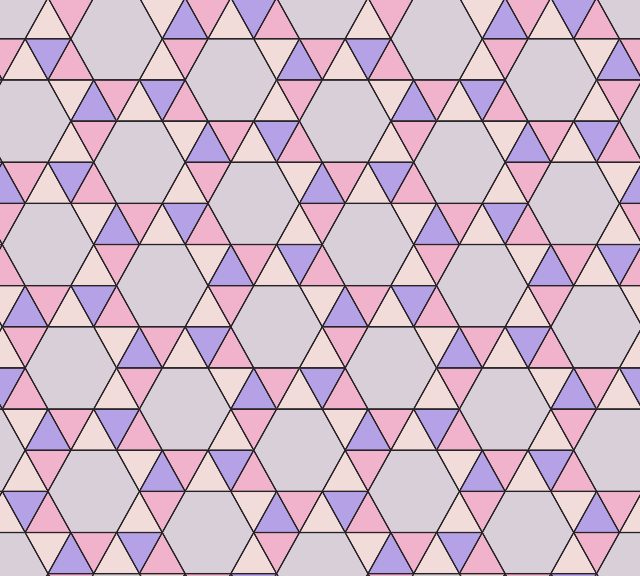
A WebGL 2 fragment shader for this pattern:

```glsl
#version 300 es
precision highp float;
// Snub trihexagonal tiling: gray hexagons ringed by pale, pink and violet triangles.
// A sheared triangular lattice is numbered modulo 7; each vertex numbered 0
// is the center of a hexagon, which swallows the six triangles around it.
uniform vec2 u_resolution;
out vec4 fragColor;

const vec3 HEX_GRAY = vec3(0.848, 0.810, 0.848);
const vec3 PALE = vec3(0.950, 0.862, 0.853);
const vec3 PINK = vec3(0.945, 0.702, 0.798);
const vec3 VIOLET = vec3(0.708, 0.630, 0.900);
const vec3 INK = vec3(0.150, 0.135, 0.145);

// Color of a triangle lying outside the hexagons
vec3 triangleColor(float number, bool pointsUp) {
    if (pointsUp) {
        return number == 3.0 ? VIOLET : number == 5.0 ? PINK : PALE;
    }
    return number == 5.0 ? VIOLET : number == 3.0 ? PALE : PINK;
}

void main() {
    // Fourteen lattice edges across and fourteen rows down
    vec2 uv = gl_FragCoord.xy / u_resolution;
    vec2 p = vec2(uv.x, 1.0 - uv.y) * 14.0 + vec2(-0.05, 0.057);
    p.x -= 0.5 * p.y;
    vec2 cell = floor(p);
    vec2 f = p - cell;
    float number = mod(cell.x - 2.0 * cell.y, 7.0);

    // Barycentric weights and the numbers of the triangle's three corners
    bool pointsUp = f.x + f.y > 1.0;
    vec3 weight = pointsUp ? vec3(f.x + f.y - 1.0, 1.0 - f.x, 1.0 - f.y)
                           : vec3(1.0 - f.x - f.y, f.x, f.y);
    vec3 corner = mod(number + vec3(pointsUp ? 6.0 : 0.0,
                                    pointsUp ? 5.0 : 1.0,
                                    pointsUp ? 1.0 : 5.0), 7.0);

    // Inside a hexagon only the side opposite its center is an edge
    vec3 isCenter = vec3(lessThan(corner, vec3(0.5)));
    bool inHexagon = dot(isCenter, vec3(1.0)) > 0.5;
    float edge = inHexagon ? dot(isCenter, weight)
                           : min(weight.x, min(weight.y, weight.z));
    vec3 color = inHexagon ? HEX_GRAY : triangleColor(number, pointsUp);

    // Thin dark outlines, smoothed over about one pixel
    float pixel = 14.0 / u_resolution.y;
    float line = 1.0 - smoothstep(0.019 - 0.45 * pixel, 0.019 + 0.45 * pixel, edge);
    fragColor = vec4(mix(color, INK, line), 1.0);
}
```
